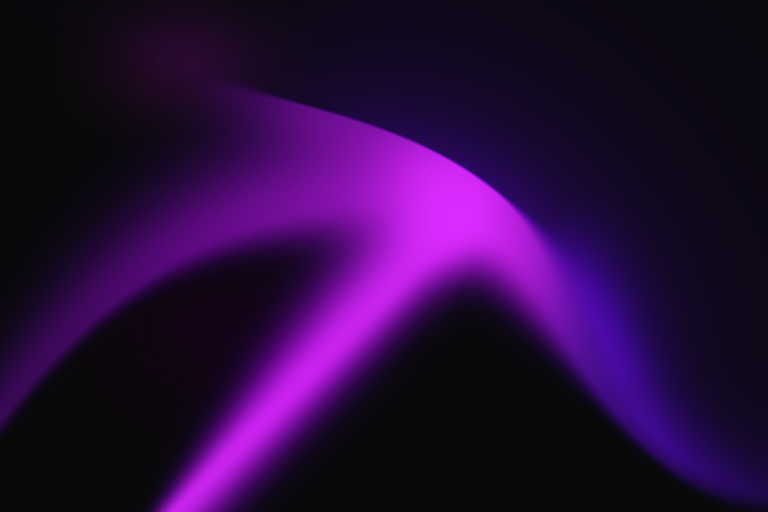
Reproduce this background procedurally as a Shadertoy shader.

```glsl
// Soft violet ribbons of light folding over a near-black field.
// Each ribbon is a cubic curve with a lopsided Gaussian profile; a crisp
// crest trims them from above, and blue haze spills past that crest.

const vec3 BASE_COLOR  = vec3(0.033, 0.033, 0.035);
const vec3 LIGHT_COLOR = vec3(0.86, 0.17, 1.0);
const vec3 LIGHT_CURVE = vec3(1.0, 2.0, 0.8);    // per-channel falloff
const vec3 NEAR_HAZE   = vec3(0.10, 0.0, 0.25);
const vec3 FAR_HAZE    = vec3(0.045, 0.0, 0.12);
const vec3 PLUM_HAZE   = vec3(0.12, 0.005, 0.13);
const vec3 HOLLOW_HAZE = vec3(0.04, -0.02, 0.045);
const vec2 PLUM_CENTER   = vec2(0.36, 0.875);
const vec2 HOLLOW_CENTER = vec2(0.42, 0.36);
const float BEAM_GAIN = 0.9;
const float LIMB_GAIN = 0.95;
const float RIM_GAIN  = 0.35;
const int CURVE_STEPS = 36;

vec2 bezier(vec2 a, vec2 b, vec2 c, vec2 d, float t) {
    float s = 1.0 - t;
    return s * s * s * a + 3.0 * s * s * t * b + 3.0 * s * t * t * c + t * t * t * d;
}

// Returns distance, smooth side (+1 left of travel, -1 right), and parameter.
vec3 nearestOnCurve(vec2 p, vec2 a, vec2 b, vec2 c, vec2 d) {
    vec3 best = vec3(1e5, 0.0, 0.0);
    vec2 start = a;
    for (int i = 0; i < CURVE_STEPS; i++) {
        vec2 end = bezier(a, b, c, d, float(i + 1) / float(CURVE_STEPS));
        vec2 along = end - start;
        vec2 rel = p - start;
        float h = clamp(dot(rel, along) / dot(along, along), 0.0, 1.0);
        float dist = length(rel - h * along);
        if (dist < best.x) {
            float perp = (along.x * rel.y - along.y * rel.x) / length(along);
            float side = clamp(perp / max(dist, 1e-5), -1.0, 1.0);
            best = vec3(dist, side, (float(i) + h) / float(CURVE_STEPS));
        }
        start = end;
    }
    return best;
}

// Gaussian ribbon with a separate width on each side.
float ribbon(vec3 curve, float below, float above) {
    float x = curve.x / mix(below, above, 0.5 + 0.5 * curve.y);
    return exp(-x * x);
}

float blob(vec2 p, vec2 center, vec2 radius) {
    vec2 q = (p - center) / radius;
    return exp(-dot(q, q));
}

void mainImage(out vec4 fragColor, in vec2 fragCoord) {
    vec2 p = fragCoord / iResolution.y;

    // Curves, all running from left to right
    vec3 crest = nearestOnCurve(p, vec2(0.332, 0.871), vec2(0.684, 0.75),
                                vec2(1.025, 0.766), vec2(1.201, 0.277));
    vec3 beam = nearestOnCurve(p, vec2(0.293, -0.051), vec2(0.498, 0.161),
                               vec2(0.703, 0.374), vec2(0.908, 0.586));
    vec3 limb = nearestOnCurve(p, vec2(0.898, 0.561), vec2(1.113, 0.541),
                               vec2(1.123, 0.043), vec2(1.543, 0.0));
    vec3 wing = nearestOnCurve(p, vec2(-0.059, 0.102), vec2(0.176, 0.434),
                               vec2(0.41, 0.609), vec2(0.84, 0.629));

    // Ribbon intensities
    float beamLight = BEAM_GAIN * ribbon(beam, 0.062, mix(0.02, 0.135, beam.z));
    float limbLight = LIMB_GAIN * (1.0 - limb.z)
        * ribbon(limb, mix(0.085, 0.012, smoothstep(0.0, 0.75, limb.z)),
                 mix(0.12, 0.07, limb.z));
    float wingLight = (0.22 + 0.5 * wing.z * wing.z)
        * ribbon(wing, mix(0.016, 0.12, wing.z * wing.z * wing.z),
                 mix(0.05, 0.17, wing.z));
    float rimLight = RIM_GAIN * ribbon(crest, 0.09, 0.09)
        * smoothstep(0.02, 0.3, crest.z) * (1.0 - smoothstep(0.7, 1.0, crest.z));

    // Crest edge: crisp in the middle, soft toward both ends
    float softness = mix(0.004, 0.05, smoothstep(0.65, 0.95, crest.z))
                   + 0.03 * (1.0 - smoothstep(0.0, 0.25, crest.z));
    float outside = smoothstep(-softness, softness, crest.x * crest.y);
    float keep = mix(1.0 - outside, 1.0, smoothstep(0.75, 1.0, crest.z));

    // Screen the ribbons together, then colour them, cooler at the right
    float light = keep * (1.0 - (1.0 - beamLight) * (1.0 - limbLight)
                              * (1.0 - wingLight) * (1.0 - rimLight));
    vec3 glow = LIGHT_COLOR * pow(vec3(max(light, 1e-5)), LIGHT_CURVE);
    glow.r *= mix(1.0, 0.65, smoothstep(1.0, 1.2, p.x));

    // Haze beyond the crest and in the hollows
    float beyond = outside * smoothstep(-0.01, 0.03, limb.x * limb.y);
    float spill = min(crest.x, limb.x);
    vec3 haze = NEAR_HAZE * exp(-spill / 0.09) * smoothstep(0.1, 0.7, crest.z)
              * (1.0 - 0.6 * smoothstep(0.4, 0.9, limb.z));
    haze += FAR_HAZE * exp(-spill / 0.38) * mix(0.2, 1.0, smoothstep(0.0, 0.4, crest.z));
    haze *= beyond;
    haze += PLUM_HAZE * blob(p, PLUM_CENTER, vec2(0.15, 0.11));
    haze += HOLLOW_HAZE * blob(p, HOLLOW_CENTER, vec2(0.2, 0.18));

    fragColor = vec4(clamp(BASE_COLOR * (1.0 - light) + glow + haze, 0.0, 1.0), 1.0);
}
```
